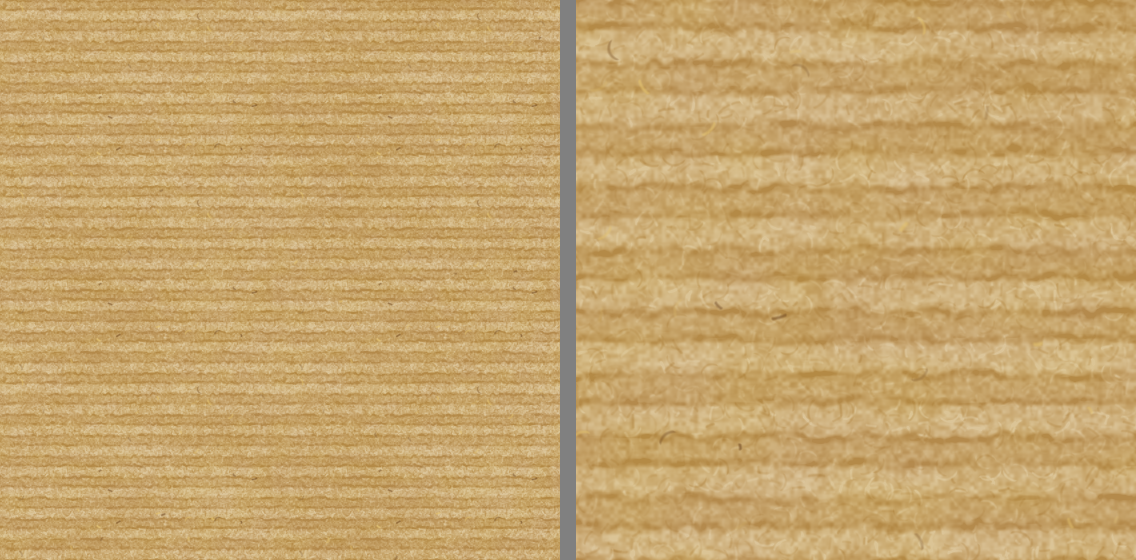
Left, the full canvas; right, a detail of the centre.
Give the GLSL for this texture, as a WebGL 1 fragment shader.

```glsl
precision highp float;
uniform vec2 u_resolution;

#define RIDGES 27.0
#define RIDGE_PHASE 0.26
#define TILES vec2(2.0, 3.0)
#define WOBBLE 0.13
#define FIBRE_CONTRAST 0.23
#define GRAIN_CONTRAST 0.40
#define BLOTCH_CONTRAST 0.12
#define GROOVE_COLOR vec3(0.705, 0.540, 0.285)
#define PAPER_COLOR vec3(0.780, 0.645, 0.415)
#define CREST_COLOR vec3(0.860, 0.770, 0.590)
#define FLAKE_COLOR vec3(0.450, 0.290, 0.130)
#define STRAW_COLOR vec3(0.890, 0.760, 0.430)

float hash(vec2 p) {
  vec3 q = fract(vec3(p.xyx) * 0.1031);
  q += dot(q, q.yzx + 33.33);
  return fract((q.x + q.y) * q.z);
}

vec2 hash2(vec2 p) {
  return vec2(hash(p + 17.3), hash(p + 71.9));
}

// Value noise whose lattice repeats every wrap cells
float noise(vec2 p, vec2 wrap) {
  vec2 cell = floor(p);
  vec2 f = fract(p);
  f = f * f * (3.0 - 2.0 * f);
  float a = hash(mod(cell, wrap) + wrap);
  float b = hash(mod(cell + vec2(1.0, 0.0), wrap) + wrap);
  float c = hash(mod(cell + vec2(0.0, 1.0), wrap) + wrap);
  float d = hash(mod(cell + vec2(1.0, 1.0), wrap) + wrap);
  return mix(mix(a, b, f.x), mix(c, d, f.x), f.y);
}

// Noise with n cells over the canvas, repeating with each sheet tile
float tiledNoise(vec2 p, vec2 n) {
  return noise(p * n, n / TILES) - 0.5;
}

// Bent strands, one per occupied cell; the sign of the sum is their tone
float strands(vec2 p, float n, vec2 wrap, vec2 halfSize, float density) {
  float pixel = 1.0 / u_resolution.y;
  vec2 home = floor(p * n);
  float sum = 0.0;
  for (int j = -1; j <= 1; j++) {
    for (int i = -1; i <= 1; i++) {
      vec2 cell = home + vec2(float(i), float(j));
      vec2 seed = mod(cell, wrap) + n;
      vec2 shape = hash2(seed + 5.0);
      float angle = 6.2832 * shape.x;
      float s = sin(angle);
      float c = cos(angle);
      vec2 d = p - (cell + hash2(seed)) / n;
      d = vec2(c * d.x + s * d.y, c * d.y - s * d.x);
      d.y += (shape.y - 0.5) * d.x * d.x / halfSize.x;
      d.x = max(abs(d.x) - halfSize.x * (0.2 + 0.8 * shape.y), 0.0);
      float cover = 1.0 - smoothstep(0.0, halfSize.y + pixel, length(d));
      float present = step(hash(seed + 39.0), density);
      sum += cover * present * (2.0 * hash(seed + 53.0) - 1.0);
    }
  }
  return sum;
}

void main() {
  vec2 p = gl_FragCoord.xy / u_resolution;

  // Corrugation: pale crest and mid-toned valley, parted by thin broken grooves
  float wave = 0.4 * tiledNoise(p, vec2(42.0, 27.0)) + tiledNoise(p, vec2(150.0, 81.0));
  float t = abs(fract(p.y * RIDGES - RIDGE_PHASE + WOBBLE * wave + 0.5) - 0.5);
  float crest = 1.0 - smoothstep(0.13, 0.28, t);
  float groove = smoothstep(0.20, 0.28, t) * (1.0 - smoothstep(0.29, 0.40, t));
  float dashes = tiledNoise(p, vec2(54.0, 108.0)) + 0.6 * tiledNoise(p, vec2(132.0, 216.0));
  float shade = 0.47 + 0.23 * crest - groove * (0.25 + 0.36 * dashes);

  // Brown smears strung along the grooves
  float smear = smoothstep(0.12, 0.40, tiledNoise(p, vec2(96.0, 270.0)));
  shade -= smear * (0.08 + 0.22 * groove);

  // Broad stains: some shared by the tiles, some unique
  float blotch = tiledNoise(p, vec2(12.0, 27.0)) + noise(p * vec2(5.0, 9.0), vec2(64.0)) - 0.5;
  shade += BLOTCH_CONTRAST * blotch;

  // Pulp grain and matted fibres
  float grain = 0.7 * tiledNoise(p, vec2(240.0)) + tiledNoise(p, vec2(420.0));
  shade += GRAIN_CONTRAST * grain;
  float fibres = strands(p, 96.0, 96.0 / TILES, vec2(0.0060, 0.0008), 0.9)
               + strands(p, 138.0, 138.0 / TILES, vec2(0.0050, 0.0007), 0.9);
  shade += FIBRE_CONTRAST * fibres * (0.8 + 0.4 * crest);

  shade = clamp(shade, 0.0, 1.0);
  vec3 color = mix(GROOVE_COLOR, PAPER_COLOR, min(2.0 * shade, 1.0));
  color = mix(color, CREST_COLOR, max(2.0 * shade - 1.0, 0.0));
  color.b += 0.04 * tiledNoise(p, vec2(30.0, 54.0));

  // Bark flakes and straw, repeated with the tile, plus a few strays
  float flecks = strands(p, 30.0, 30.0 / TILES, vec2(0.0055, 0.0011), 0.30)
               + strands(p, 18.0, vec2(18.0), vec2(0.0040, 0.0016), 0.07);
  color = mix(color, FLAKE_COLOR, 0.65 * clamp(flecks, 0.0, 1.0));
  color = mix(color, STRAW_COLOR, 0.75 * clamp(-flecks, 0.0, 1.0));

  gl_FragColor = vec4(color, 1.0);
}
```
